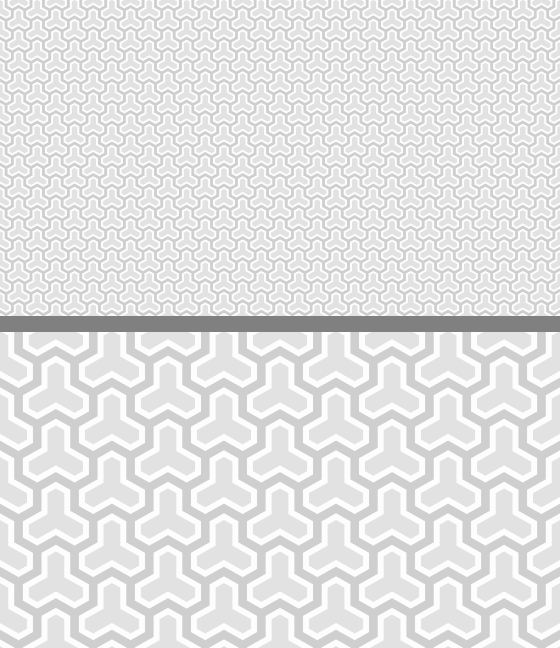
Top: the whole. Bottom: its middle third, enlarged.
This pattern is drawn by a Shadertoy shader. Its source:

```glsl
#define COLUMN_STEP 0.0591
#define ROW_STEP 0.0665
#define ORIGIN vec2(0.0, 0.036)
#define GAP_WIDTH 0.115
#define RIM_WIDTH 0.160
#define GAP_COLOR vec3(0.812)
#define RIM_COLOR vec3(0.992)
#define FILL_COLOR vec3(0.886)

const float ROOT3 = 1.7320508;

// Depth inside a three-armed tile: positive inside, zero on its edge.
// Each arm is a unit-wide hexagon, one of them pointing up.
float tripodDepth(vec2 p) {
    p.x = abs(p.x);
    // Fold the lower arm onto the upper one
    vec2 axis = vec2(0.5 * ROOT3, -0.5);
    float along = dot(p, axis);
    if (along > p.y) p = vec2(abs(dot(p, vec2(0.5, 0.5 * ROOT3))), along);
    float side = 0.5 - p.x;
    float cap = 0.5 - dot(p - vec2(0.0, 1.0 / ROOT3), vec2(0.5, 0.5 * ROOT3));
    return min(side, cap);
}

// Depth inside whichever interlocking tile covers the point
float tilingDepth(vec2 p) {
    vec2 period = vec2(3.0, ROOT3);
    float depth = -1.0;
    for (int i = 0; i < 2; i++) {
        // Alternate columns are shifted by half a row
        vec2 q = p - 0.5 * period * float(i);
        q.x -= period.x * round(q.x / period.x);
        q.y = mod(q.y, period.y);
        depth = max(depth, tripodDepth(q));
        depth = max(depth, tripodDepth(q - vec2(0.0, period.y)));
    }
    return depth;
}

void mainImage(out vec4 fragColor, in vec2 fragCoord) {
    vec2 canvas = (fragCoord - 0.5 * iResolution.xy) / iResolution.y;
    vec2 tileScale = vec2(1.5 / COLUMN_STEP, ROOT3 / ROW_STEP);
    float depth = tilingDepth((canvas - ORIGIN) * tileScale);

    // Nested bands: gap, rim, fill
    float soft = 0.6 * tileScale.y / iResolution.y;
    float rim = smoothstep(-soft, soft, depth - GAP_WIDTH);
    float fill = smoothstep(-soft, soft, depth - GAP_WIDTH - RIM_WIDTH);
    vec3 color = mix(GAP_COLOR, RIM_COLOR, rim);
    color = mix(color, FILL_COLOR, fill);
    fragColor = vec4(color, 1.0);
}
```
